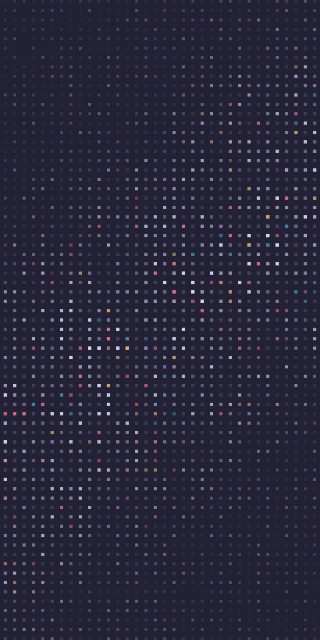
Reproduce this background procedurally as a WebGL 1 fragment shader.

```glsl
precision highp float;

uniform vec2 u_resolution;

float hash(vec2 p, float seed) {
  vec3 q = fract(vec3(p.xyx) * vec3(0.1031, 0.103, 0.0973) + seed * 0.137);
  q += dot(q, q.yzx + 33.33);
  return fract((q.x + q.y) * q.z);
}

float roundedBox(vec2 p, float halfSize, float radius) {
  vec2 q = abs(p) - halfSize + radius;
  return length(max(q, 0.0)) + min(max(q.x, q.y), 0.0) - radius;
}

// Broad, slow variation that clusters the brighter dots
float drift(vec2 p) {
  return (sin(p.x * 17.0 + 2.0 * sin(p.y * 5.0)) + sin(p.y * 13.0 - p.x * 9.0 + 1.3)) * 0.5;
}

vec3 accentColor(float pick) {
  if (pick < 0.17) return vec3(0.92, 0.44, 0.57); // pink
  if (pick < 0.36) return vec3(0.96, 0.76, 0.47); // gold
  if (pick < 0.52) return vec3(0.92, 0.60, 0.59); // rose
  if (pick < 0.67) return vec3(0.24, 0.56, 0.69); // blue
  if (pick < 0.83) return vec3(0.61, 0.81, 0.85); // pale cyan
  return vec3(0.77, 0.65, 0.91);                  // lilac
}

// Four steps from faint to full strength
float neutralLevel(float pick) {
  return 0.17 + 0.21 * step(0.42, pick) + 0.22 * step(0.69, pick) + 0.36 * step(0.88, pick);
}

void main() {
  vec2 uv = (gl_FragCoord.xy - 0.5 * u_resolution) / u_resolution.x;
  float pitch = 7.5 / 256.0;

  // Columns straddle the centre, rows sit on it
  vec2 grid = uv / pitch + vec2(0.0, 0.5);
  vec2 cell = floor(grid);
  vec2 local = (fract(grid) - 0.5) * pitch;
  vec2 center = uv - local;

  // Diagonal band of light, rising to the right
  float across = center.y - 0.8 * center.x;
  float glow = mix(0.22, 1.0, exp(-2.7 * across * across));
  glow *= 0.93 + 0.07 * drift(center);

  // Neutral dots in steps of strength, with scattered accents
  float pick = hash(cell + 80.0, 1.0) + 0.07 * drift(center);
  vec3 dotColor = vec3(0.88, 0.87, 0.96);
  float strength = neutralLevel(pick);
  if (hash(cell + 190.0, 2.0) < 0.15) {
    dotColor = accentColor(hash(cell + 310.0, 3.0));
    strength = mix(0.55, 1.0, hash(cell + 430.0, 4.0));
  }

  float pixel = 1.0 / u_resolution.x;
  float edge = roundedBox(local, mix(0.0042, 0.0053, glow), 0.0013);
  float mask = 1.0 - smoothstep(-0.5 * pixel, 0.5 * pixel, edge);

  vec3 background = vec3(0.137, 0.129, 0.212);
  gl_FragColor = vec4(mix(background, dotColor, mask * strength * glow), 1.0);
}
```
